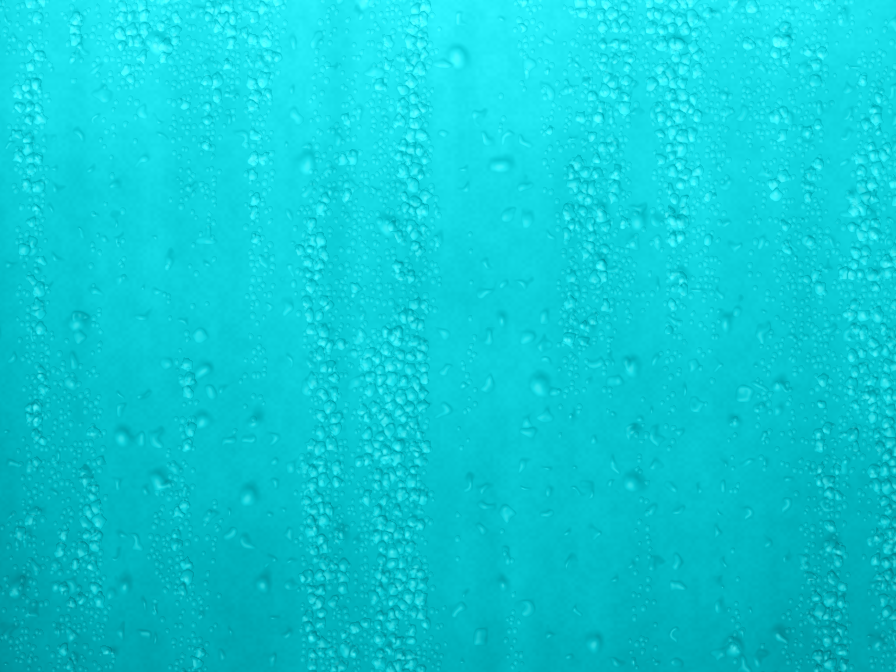
A WebGL 2 fragment shader for this texture:

```glsl
#version 300 es
precision highp float;

uniform vec2 u_resolution;
out vec4 outColor;

// Lengths are fractions of the canvas height
const float BOTTOM_TONE = 0.660;
const float TOP_TONE = 0.890;
const float CENTRE_GLOW = 0.035;
const float CORNER_FALL = 0.035;
const float MIST_SIZE = 0.0095;
const float BEAD_SIZE = 0.0168;
const float SMEAR_SIZE = 0.032;
const float DROP_SIZE = 0.070;
const float BEAD_LEVEL = 0.56;
const float MIST_LEVEL = 0.46;
const float SMEAR_SHARE = 0.38;
const float DROP_SHARE = 0.17;
const float BODY_LIFT = 0.040;
const float BODY_SLOPE = 0.100;
const float RIM_DARK = 0.085;
const float GLINT = 0.36;
const vec2 LIGHT_DIR = vec2(-0.45, -0.89);
const vec3 GLINT_COLOR = vec3(0.50, 0.98, 0.99);

float hash(vec2 p) {
    return fract(sin(dot(p, vec2(127.1, 311.7))) * 43758.5453);
}

vec2 hash2(vec2 p) {
    return vec2(hash(p), hash(p + 57.3));
}

float noise(vec2 p) {
    vec2 cell = floor(p), f = fract(p);
    f = f * f * (3.0 - 2.0 * f);
    float low = mix(hash(cell), hash(cell + vec2(1, 0)), f.x);
    float high = mix(hash(cell + vec2(0, 1)), hash(cell + vec2(1, 1)), f.x);
    return mix(low, high, f.y);
}

// Vertical trails where condensation gathers
float trails(vec2 p) {
    p.x += 0.02 * (noise(p * vec2(3.0, 5.0)) - 0.5);
    float broad = noise(vec2(p.x * 7.0 + 3.7, p.y * 0.7));
    float medium = noise(vec2(p.x * 21.0, p.y * 1.5 + 8.0));
    float narrow = noise(vec2(p.x * 44.0, p.y * 5.0));
    return 0.32 * broad + 0.43 * medium + 0.25 * narrow;
}

// Uneven outlines from a small domain warp
vec2 warp(vec2 p, float size, float amount) {
    vec2 q = p / size * 2.3;
    return p + size * amount * (vec2(noise(q), noise(q + 31.7)) - 0.5);
}

// Nearest seed: xy = offset from it, z = distance to the next, w = its id
vec4 nearestSeed(vec2 q, float jitter, out vec2 seed) {
    vec2 base = floor(q);
    vec4 best = vec4(9.0, 9.0, 9.0, 0.0);
    float nearest = 9.0;
    for (int j = -1; j <= 1; j++) {
        for (int i = -1; i <= 1; i++) {
            vec2 cell = base + vec2(i, j);
            vec2 point = cell + 0.5 + jitter * (hash2(cell) - 0.5);
            float d = length(q - point);
            if (d < nearest) {
                best = vec4(q - point, nearest, hash(cell + 19.9));
                nearest = d;
                seed = point;
            } else {
                best.z = min(best.z, d);
            }
        }
    }
    return best;
}

// Lit bodies: x = tone change, y = glint; gated by trail level and share
vec2 droplets(vec2 p, float size, float jitter, vec2 radii, float level, float share) {
    vec2 stretch = vec2(1.0, 0.87), seed;
    vec4 near = nearestSeed(p * stretch / size, jitter, seed);
    float gather = trails(seed * size / stretch) + 0.12 * (near.w - 0.5);
    float present = step(level, gather) * step(fract(near.w * 7.31), share);
    float radius = mix(radii.x, radii.y, fract(near.w * 13.7));
    float dist = length(near.xy);
    float edge = min(radius - dist, 0.5 * (near.z - dist) - 0.04);
    float soft = max(0.05, 0.8 / (u_resolution.y * size));
    float body = smoothstep(-soft, soft, edge);
    float facing = dot(near.xy / radius, LIGHT_DIR);
    float rim = smoothstep(-0.16, 0.0, edge) * (1.0 - smoothstep(0.0, 0.14, edge));
    float tone = body * (BODY_LIFT + BODY_SLOPE * facing)
               - RIM_DARK * rim * (0.6 - 0.4 * facing);
    float spot = length(near.xy / radius - 0.32 * LIGHT_DIR);
    float glint = body * (1.0 - smoothstep(0.1, 0.65, spot));
    return present * vec2(tone, glint);
}

vec3 cyanRamp(float tone) {
    float lift = max(tone - 0.65, 0.0) / 0.26;
    return vec3(0.13 * lift * lift, tone, tone + 0.04);
}

void main() {
    vec2 p = gl_FragCoord.xy / u_resolution.y;
    vec2 uv = gl_FragCoord.xy / u_resolution;

    // Backlit sheet with faint runs, stains and grain
    float side = abs(uv.x - 0.5) * 2.0;
    float tone = mix(BOTTOM_TONE, TOP_TONE, uv.y);
    tone += CENTRE_GLOW * (1.0 - side * side);
    tone -= CORNER_FALL * side * side * (1.0 - uv.y);
    tone += 0.040 * (noise(p * vec2(26.0, 1.5)) - 0.5);
    tone += 0.040 * (noise(p * vec2(6.0, 7.0) + 4.0) - 0.5);
    tone += 0.024 * (noise(p * vec2(60.0, 45.0)) - 0.5);
    tone += 0.026 * (noise(p * 190.0) - 0.5);

    // Fine mist, packed beads, flat smears and loose drops
    vec2 mist = droplets(p, MIST_SIZE, 0.8, vec2(0.28, 0.52), MIST_LEVEL, 0.80);
    vec2 beads = droplets(warp(p, BEAD_SIZE, 0.35), BEAD_SIZE, 0.75, vec2(0.36, 0.62), BEAD_LEVEL, 0.95);
    vec2 smears = droplets(warp(p, SMEAR_SIZE, 0.6), SMEAR_SIZE, 0.5, vec2(0.10, 0.28), 0.0, SMEAR_SHARE);
    vec2 drops = droplets(warp(p, DROP_SIZE, 0.28), DROP_SIZE, 0.45, vec2(0.08, 0.19), 0.0, DROP_SHARE);
    vec2 relief = 0.5 * mist + beads + 0.6 * smears + 0.9 * drops;

    vec3 color = cyanRamp(tone + relief.x);
    color = mix(color, GLINT_COLOR, clamp(relief.y * GLINT, 0.0, 0.6));
    outColor = vec4(clamp(color, 0.0, 1.0), 1.0);
}
```
